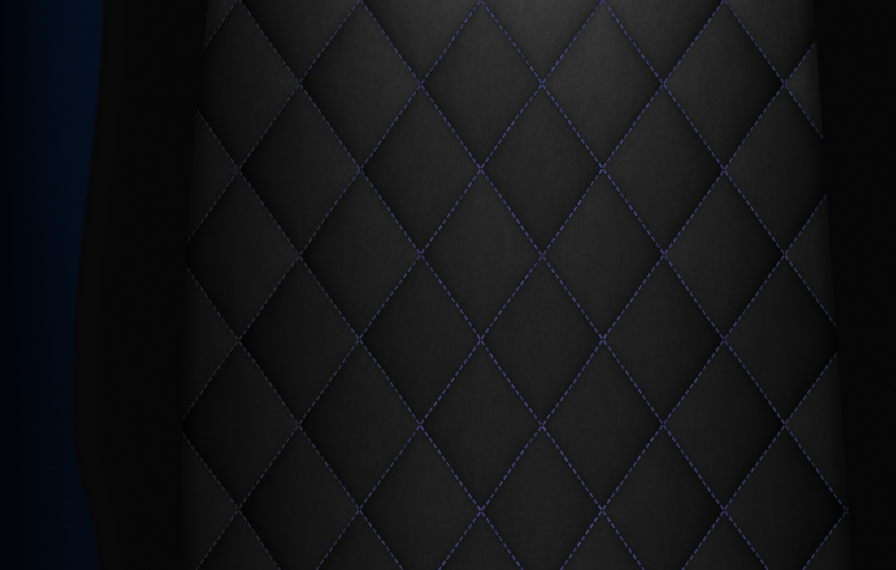
Reproduce this texture procedurally as a Shadertoy shader.

```glsl
const vec2 PERIOD = vec2(0.2131, 0.2992);   // diamond width and height
const vec2 CROSSING = vec2(0.8443, -0.002); // one seam crossing
const float STITCHES = 14.0;                // stitches per diamond side

const vec3 BLACK_TRIM = vec3(0.026, 0.025, 0.026);
const vec3 NAVY = vec3(0.016, 0.058, 0.122);
const vec3 LEATHER = vec3(1.0, 0.98, 0.99);
const vec3 BLUE_THREAD = vec3(0.24, 0.26, 0.47);
const vec3 GREY_THREAD = vec3(0.20, 0.20, 0.24);

float hash(vec2 p) {
    p = fract(p * vec2(0.1031, 0.1173));
    p += dot(p, p.yx + 33.33);
    return fract((p.x + p.y) * p.x * 7.31);
}

float noise(vec2 p) {
    vec2 i = floor(p), f = fract(p);
    f = f * f * (3.0 - 2.0 * f);
    return mix(mix(hash(i), hash(i + vec2(1, 0)), f.x),
               mix(hash(i + vec2(0, 1)), hash(i + vec2(1, 1)), f.x), f.y);
}

float fbm(vec2 p) {
    float sum = 0.0, amp = 0.5;
    for (int i = 0; i < 4; i++) {
        sum += amp * noise(p);
        p = mat2(1.6, 1.2, -1.2, 1.6) * p + 17.0;
        amp *= 0.5;
    }
    return sum;
}

float gauss(float x, float width) {
    return exp(-x * x / (width * width));
}

// Signed offset from the nearest whole number
float nearest(float x) {
    return fract(x + 0.5) - 0.5;
}

// Coverage of a row of rounded stitches
float stitchRow(float across, float along, float side, float px) {
    float pitch = side / STITCHES;
    float u = abs(fract(along * STITCHES) - 0.5) * pitch;
    float d = length(vec2(across, max(u - pitch * 0.22, 0.0))) - 0.0017;
    return 1.0 - smoothstep(-0.7 * px, 0.9 * px, d);
}

// Slope of the padding, steep beside each seam
vec2 paddingSlope(vec2 f) {
    return exp(-5.0 * f) - exp(-5.0 * (1.0 - f));
}

vec3 quilt(vec2 p, float px) {
    // Diagonal coordinates: seams lie on whole numbers
    vec2 q = (p - CROSSING) / PERIOD;
    vec2 cell = vec2(q.x + q.y, q.x - q.y);
    cell += 0.025 * (vec2(noise(p * 9.0), noise(p * 9.0 + 40.0)) - 0.5);
    float seamScale = 1.0 / length(1.0 / PERIOD);
    float side = 0.5 * length(PERIOD);
    vec2 across = vec2(nearest(cell.x), nearest(cell.y)) * seamScale;
    float seam = min(abs(across.x), abs(across.y));

    // Broad light from above, fading to the sides
    float spread = gauss(p.x - 0.94, 0.50);
    float light = 0.032 + 0.084 * spread;
    light += 0.095 * gauss(p.x - 0.97, 0.46) * exp(-3.0 * p.y);
    light *= 0.94 + 0.12 * hash(floor(cell) + 20.0);

    // Padded relief lit from the middle
    vec2 s = paddingSlope(fract(cell));
    vec2 grad = vec2(s.x + s.y, 0.7 * (s.x - s.y));
    vec2 toLight = vec2(clamp((0.92 - p.x) * 2.0, -1.0, 1.0), -0.20);
    light *= 1.0 - 0.42 * dot(grad, toLight);
    light *= 1.0 - 0.16 * exp(-seam / 0.018);
    light *= 1.0 - 0.25 * exp(-seam / 0.0045);

    // Fine grain and soft creases
    float grain = fbm(p * vec2(210.0, 170.0)) - 0.47;
    float crease = fbm(p * vec2(55.0, 22.0) + 8.0) - 0.47;
    vec3 col = LEATHER * max(light * (1.0 + 0.20 * grain + 0.12 * crease), 0.0);

    // Thread, blue in the light and grey towards the left
    float rowA = stitchRow(across.x, cell.y, side, px);
    float rowB = stitchRow(across.y, cell.x, side, px);
    vec3 thread = mix(GREY_THREAD, BLUE_THREAD, smoothstep(0.35, 0.85, p.x));
    float wear = 0.75 + 0.45 * hash(floor(cell * STITCHES) + 70.0);
    thread *= wear * (0.55 + 0.45 * spread);
    return mix(col, thread, max(rowA, rowB) * 0.9);
}

void mainImage(out vec4 fragColor, in vec2 fragCoord) {
    float px = 1.0 / iResolution.y;
    vec2 p = fragCoord * px;
    p.y = 1.0 - p.y;

    // Curved borders of the quilted panel and the navy side
    float leftEdge = 0.318 + 0.077 * (p.y - 0.78) * (p.y - 0.78);
    float rightEdge = 1.428 + 0.068 * p.y;
    float navyEdge = 0.18 - 0.052 * smoothstep(0.0, 0.65, p.y)
                   + 0.046 * smoothstep(0.75, 1.0, p.y);

    // Trim with a faint rounded sheen
    float trimGrain = fbm(p * 190.0) - 0.47;
    vec3 col = BLACK_TRIM * (1.0 + 0.2 * trimGrain);
    col += 0.010 * gauss(p.x - navyEdge - 0.025, 0.022);

    // Navy side, brightest beside the trim
    float weave = 0.94 + 0.12 * noise(vec2(p.x + p.y, p.x - p.y) * vec2(180.0, 60.0));
    vec3 navy = NAVY * weave * mix(0.25, 1.0, smoothstep(-0.05, 0.16, p.x));
    navy *= mix(1.0, 0.7, smoothstep(0.0, 0.9, p.y));
    col = mix(navy, col, smoothstep(-0.003 - px, 0.003 + px, p.x - navyEdge));

    // Panel sinks into shadow at its borders
    float inside = min(p.x - leftEdge, rightEdge - p.x);
    vec3 panel = quilt(p, px) * mix(0.65, 1.0, smoothstep(0.0, 0.035, inside));
    col = mix(col, panel, smoothstep(-px, px + 0.002, inside));
    fragColor = vec4(col, 1.0);
}
```
